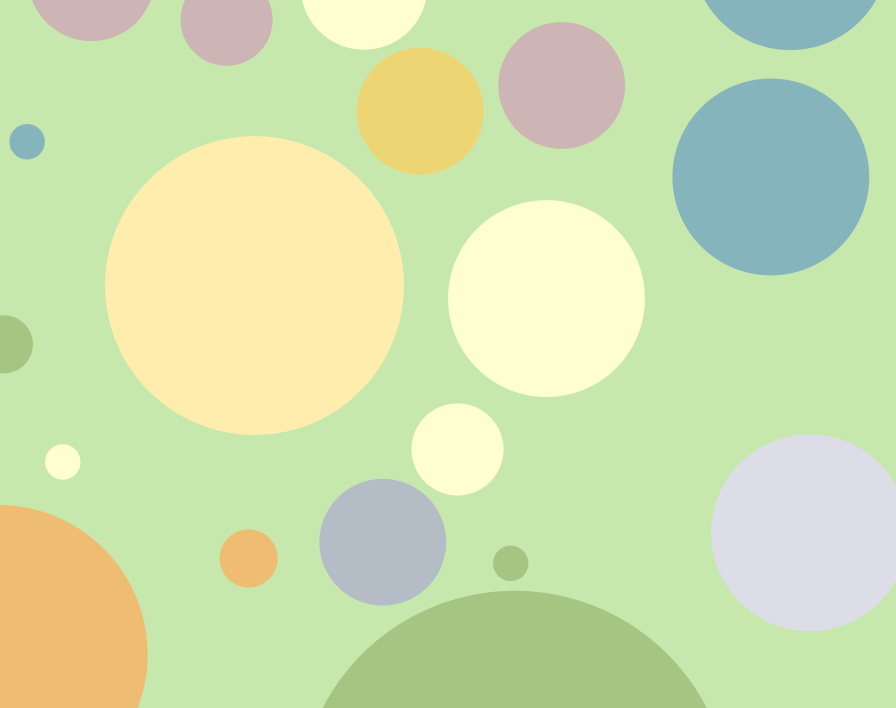
Give the GLSL for this background, as a WebGL 1 fragment shader.

```glsl
precision highp float;

uniform vec2 u_resolution;

const int DISC_COUNT = 19;
const int MAX_TRIES = 48;
const float GAP = 0.01;       // least space between discs, in canvas heights
const float OVERHANG = 0.5;   // how far centres may leave the canvas, in radii
const vec2 SEED = vec2(0.56, 0.01);
const vec2 STEP = vec2(0.75488, 0.56984);   // low-discrepancy sequence

const vec3 MEADOW   = vec3(0.776, 0.910, 0.678);
const vec3 MOSS     = vec3(0.647, 0.776, 0.514);
const vec3 CREAM    = vec3(1.000, 0.929, 0.682);
const vec3 IVORY    = vec3(1.000, 1.000, 0.820);
const vec3 ORANGE   = vec3(0.937, 0.741, 0.447);
const vec3 MUSTARD  = vec3(0.933, 0.835, 0.455);
const vec3 BLUE     = vec3(0.520, 0.706, 0.737);
const vec3 PINK     = vec3(0.804, 0.710, 0.710);
const vec3 SLATE    = vec3(0.706, 0.741, 0.773);
const vec3 LAVENDER = vec3(0.863, 0.867, 0.906);

// Sizes fall in steps, so that the largest discs claim space first
float discRadius(int i) {
  if (i < 1) return 0.305;
  if (i < 3) return 0.211;
  if (i < 7) return 0.139;
  if (i < 12) return 0.0895;
  if (i < 14) return 0.065;
  if (i < 16) return 0.041;
  return 0.025;
}

vec3 discColor(int i) {
  if (i == 0 || i == 14 || i == 17) return MOSS;
  if (i == 1) return CREAM;
  if (i == 2 || i == 15) return ORANGE;
  if (i == 3 || i == 4 || i == 16) return BLUE;
  if (i == 6) return LAVENDER;
  if (i == 7 || i == 8 || i == 13) return PINK;
  if (i == 10) return SLATE;
  if (i == 11) return MUSTARD;
  return IVORY;
}

// Spot number n of the sequence, spread over the canvas plus a margin
vec2 candidate(float n, float margin, vec2 canvas) {
  return mix(vec2(-margin), canvas + margin, fract(SEED + n * STEP));
}

void main() {
  vec2 canvas = vec2(u_resolution.x / u_resolution.y, 1.0);
  vec2 p = gl_FragCoord.xy / u_resolution.y;
  float pixel = 1.0 / u_resolution.y;

  vec3 color = MEADOW;
  vec3 discs[DISC_COUNT];   // centre and radius
  float n = 0.0;

  for (int i = 0; i < DISC_COUNT; i++) {
    float radius = discRadius(i);
    vec2 center = vec2(0.0);
    bool placed = false;

    // Try spots until one is clear of all earlier discs
    for (int t = 0; t < MAX_TRIES; t++) {
      center = candidate(n, OVERHANG * radius, canvas);
      n += 1.0;
      placed = true;
      for (int j = 0; j < DISC_COUNT; j++) {
        if (j >= i) break;
        if (distance(center, discs[j].xy) < radius + discs[j].z + GAP) {
          placed = false;
          break;
        }
      }
      if (placed) break;
    }

    // A disc without a free spot is moved out of reach
    if (!placed) center = vec2(-9.0);
    discs[i] = vec3(center, radius);

    float edge = distance(p, center) - radius;
    float cover = clamp(0.5 - edge / pixel, 0.0, 1.0);
    color = mix(color, discColor(i), cover);
  }

  gl_FragColor = vec4(color, 1.0);
}
```
